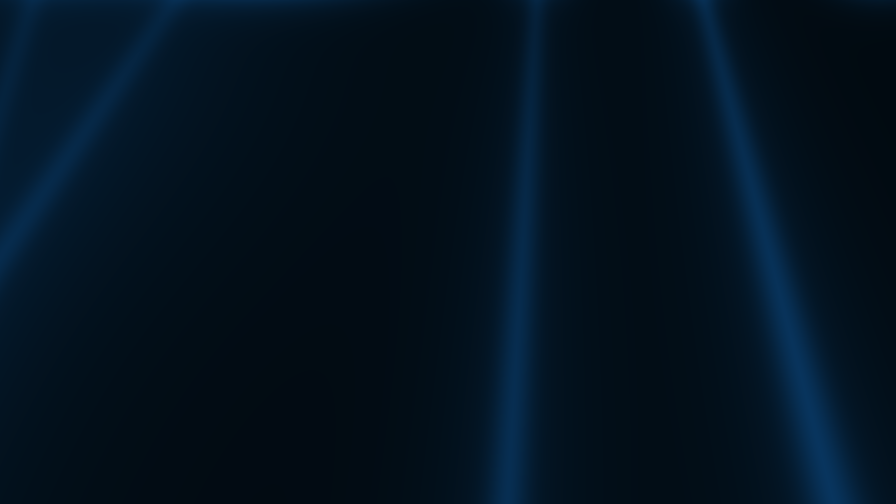
Give the GLSL for this background, as a Shadertoy shader.

```glsl
// Deep blue stage light: four soft beams fan down from the upper edge.
// Each beam is a Gaussian core plus an exponential halo around a slanted line;
// a row of glow pools lights the upper edge and a wash fills the left corner.

const int BEAM_COUNT = 4;
const int POOL_COUNT = 5;
const vec3 NIGHT = vec3(0.005, 0.038, 0.062);
const vec3 BEAM_BLUE = vec3(0.026, 0.165, 0.300);
const float HALO_SHARE = 0.46;   // halo strength relative to the core
const float POOL_DEPTH = 0.024;  // fade of the edge glow, in canvas heights
const vec2 WASH_CENTRE = vec2(0.08, 0.95);
const vec2 WASH_SIZE = vec2(0.62, 0.48);
const float WASH_STRENGTH = 0.17;

// Beam axis and core width: x at top, x at bottom, width at top, width at bottom
const vec4 BEAM_SHAPE[BEAM_COUNT] = vec4[](
    vec4(0.065, -0.245, 0.026, 0.034),
    vec4(0.347, -0.333, 0.026, 0.042),
    vec4(1.065,  1.007, 0.021, 0.042),
    vec4(1.396,  1.655, 0.022, 0.054));

// Beam light: strength at top, strength at bottom, halo reach
const vec3 BEAM_LIGHT[BEAM_COUNT] = vec3[](
    vec3(0.34, 0.40, 0.14),
    vec3(0.40, 0.72, 0.20),
    vec3(0.44, 0.86, 0.105),
    vec3(0.64, 1.02, 0.110));

// Edge glow: centre x, half width, strength
const vec3 EDGE_POOL[POOL_COUNT] = vec3[](
    vec3(0.10, 0.16, 0.24),
    vec3(0.52, 0.24, 0.54),
    vec3(1.07, 0.07, 0.22),
    vec3(1.39, 0.06, 0.26),
    vec3(1.75, 0.10, 0.34));

float bell(float x) {
    return exp(-x * x);
}

float beam(vec2 p, vec4 shape, vec3 light) {
    float slope = shape.x - shape.y;
    float axis = mix(shape.y, shape.x, p.y);
    float dist = abs(p.x - axis) * inversesqrt(1.0 + slope * slope);
    float core = bell(dist / mix(shape.w, shape.z, p.y));
    float reach = light.z * mix(1.25, 0.75, p.y);
    float halo = exp(-dist / reach);
    float strength = mix(light.y, light.x, p.y * p.y);
    return strength * mix(core, halo, HALO_SHARE);
}

float edgeGlow(vec2 p) {
    float glow = 0.0;
    for (int i = 0; i < POOL_COUNT; i++) {
        vec3 pool = EDGE_POOL[i];
        glow += pool.z * bell((p.x - pool.x) / pool.y);
    }
    return glow * exp((p.y - 1.0) / POOL_DEPTH);
}

void mainImage(out vec4 fragColor, in vec2 fragCoord) {
    // Canvas heights, with x scaled so the layout always spans 16:9
    vec2 p = fragCoord / iResolution.xy * vec2(16.0 / 9.0, 1.0);

    // Gather all light, then tint it
    float light = edgeGlow(p);
    light += WASH_STRENGTH * bell(length((p - WASH_CENTRE) / WASH_SIZE));
    for (int i = 0; i < BEAM_COUNT; i++) {
        light += beam(p, BEAM_SHAPE[i], BEAM_LIGHT[i]);
    }
    fragColor = vec4(NIGHT + BEAM_BLUE * light, 1.0);
}
```
